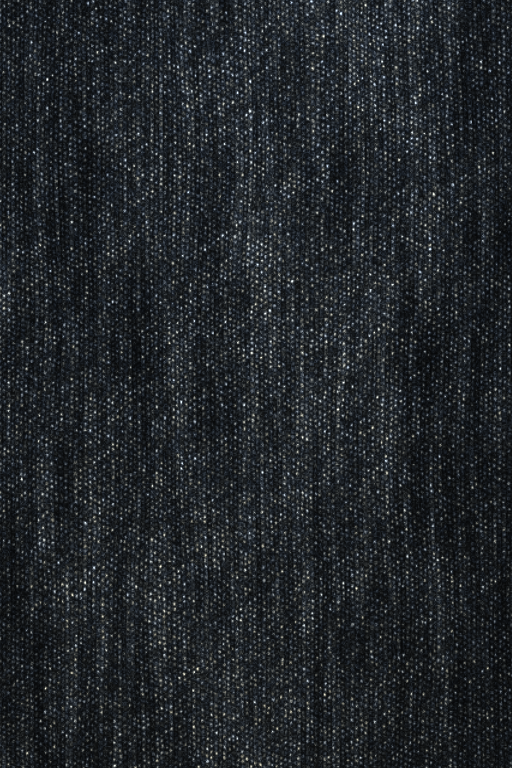
Write a WebGL 1 fragment shader that draws this texture.

```glsl
precision highp float;
uniform vec2 u_resolution;

#define THREADS 172.0
#define STITCHES 138.0
#define TWILL_SHIFT 0.62
#define JITTER 0.3
#define SPECK_GAIN 3.7
#define STREAK_GAIN 1.2
#define FADE_GAIN 0.8
#define GRAIN_GAIN 2.2
#define MEDIAN_TONE 0.147
#define CONTRAST 0.6

float hash(vec2 p) {
  vec3 q = fract(vec3(p.xyx) * 0.1031);
  q += dot(q, q.yzx + 33.33);
  return fract((q.x + q.y) * q.z);
}

float noise(vec2 p) {
  vec2 cell = floor(p);
  vec2 f = fract(p);
  f = f * f * (3.0 - 2.0 * f);
  float low = mix(hash(cell), hash(cell + vec2(1.0, 0.0)), f.x);
  float high = mix(hash(cell + vec2(0.0, 1.0)), hash(cell + vec2(1.0)), f.x);
  return mix(low, high, f.y);
}

// Round weft specks on a sheared lattice, rising to the right; column in z
vec3 twill(vec2 p) {
  vec2 grid = p * vec2(THREADS, STITCHES);
  grid.x += 1.2 * noise(p * vec2(16.0, 5.0) + 60.0);
  float column = floor(grid.x);
  grid.y -= column * TWILL_SHIFT;
  grid.y += 1.5 * noise(p * vec2(12.0, 10.0));
  vec2 cell = floor(grid);
  vec2 wobble = vec2(hash(cell + 17.0), hash(cell + 59.0)) - 0.5;
  vec2 d = fract(grid) - 0.5 - JITTER * wobble;
  float rib = noise(vec2(cell.x * 0.2, cell.y) + 400.0);
  float strength = 0.05 + 0.75 * hash(cell + 101.0) + 0.45 * rib;
  return vec3(exp(-8.5 * dot(d, d)) * strength, hash(cell + 211.0), column);
}

// Worn vertical threads, broken along their length, over faint broader bands
float streaks(vec2 p, float column) {
  float fine = noise(vec2(column + 300.0, p.y * 13.0)) - 0.5;
  float broad = noise(p * vec2(65.0, 4.0) + 40.0) - 0.5;
  return fine + 0.5 * broad;
}

// Soft wear patches, darker toward the sides and the bottom
float fading(vec2 p, vec2 uv) {
  float patches = noise(p * vec2(9.0, 4.0) + 7.0) - 0.5;
  patches += 0.5 * (noise(p * vec2(22.0, 9.0) + 90.0) - 0.5);
  float side = 2.0 * uv.x - 1.0;
  return patches + 0.5 * (0.33 - side * side) + 0.5 * (uv.y - 0.5);
}

void main() {
  vec2 uv = gl_FragCoord.xy / u_resolution;
  vec2 p = gl_FragCoord.xy / u_resolution.y;
  vec3 weave = twill(p);

  // Layers add up in log brightness, with a soft shoulder on the highlights
  float level = SPECK_GAIN * (weave.x - 0.23);
  level += STREAK_GAIN * streaks(p, weave.z);
  level += FADE_GAIN * fading(p, uv);
  level += GRAIN_GAIN * (noise(p * vec2(640.0, 610.0)) - 0.5);
  float tone = MEDIAN_TONE * exp(CONTRAST * level);
  tone /= 1.0 + 0.5 * tone;

  // Indigo in the shade, bare cotton on the bright specks
  vec3 indigo = vec3(0.86, 1.0, 1.14);
  vec3 cotton = vec3(0.96, 1.0, 1.0);
  float bare = smoothstep(0.08, 0.42, tone);
  vec3 tint = mix(indigo, cotton, bare);
  float blueThread = weave.y - 0.5 + 0.4 * (uv.y - 0.5);
  tint += vec3(-0.10, -0.02, 0.14) * blueThread;
  gl_FragColor = vec4(clamp(tone * tint, 0.0, 1.0), 1.0);
}
```
